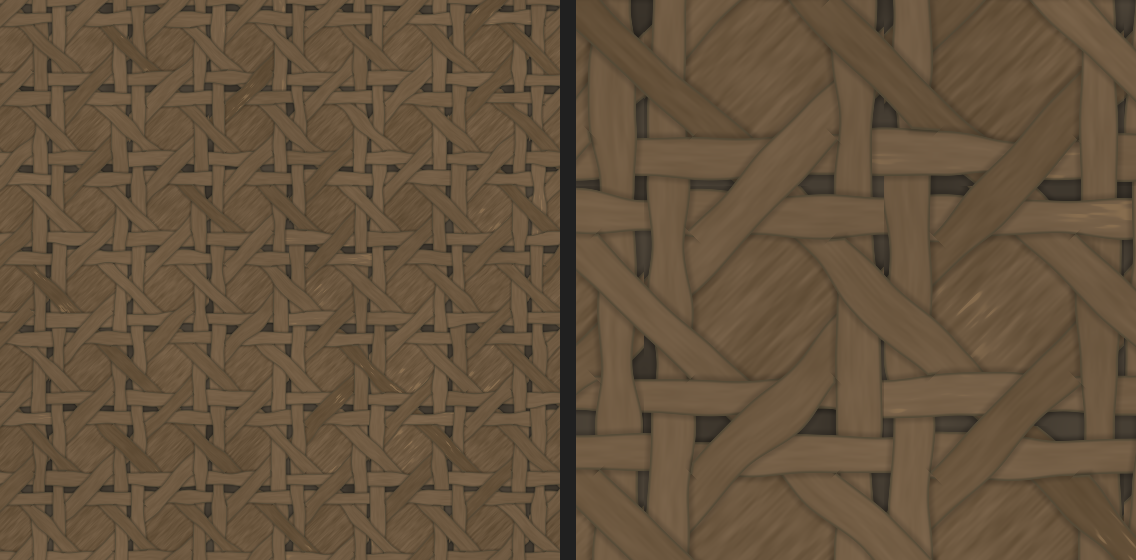
Left: the whole. Right: its middle third, enlarged.
Write a WebGL 2 fragment shader that draws this texture.

```glsl
#version 300 es
precision highp float;

uniform vec2 u_resolution;
out vec4 fragColor;

const float REPEATS = 7.0;
const vec2 CROSSING = vec2(0.615, 0.893);
const vec2 PAIR_OFFSET = vec2(0.114, 0.122);
const vec3 GAP = vec3(0.255, 0.225, 0.185);
const vec3 EDGE = vec3(0.33, 0.29, 0.215);
const vec3 DARK_WOOD = vec3(0.345, 0.272, 0.183);
const vec3 LIGHT_WOOD = vec3(0.475, 0.387, 0.29);
const vec3 SCRATCH = vec3(0.56, 0.45, 0.32);

float hash(vec2 p) {
  return fract(sin(dot(p, vec2(127.1, 311.7))) * 43758.5453);
}

float noise(vec2 p) {
  vec2 i = floor(p), f = fract(p);
  f = f * f * (3.0 - 2.0 * f);
  return mix(mix(hash(i), hash(i + vec2(1, 0)), f.x),
             mix(hash(i + vec2(0, 1)), hash(i + vec2(1, 1)), f.x), f.y);
}

// Streaky fibre running along the first axis of g
vec3 wood(vec2 g, float seed, float tone, float contrast) {
  vec2 q = g + seed * vec2(31.0, 17.0);
  float streak = 0.55 * noise(q * vec2(6.0, 42.0)) + 0.3 * noise(q * vec2(14.0, 85.0))
               + 0.15 * noise(q * vec2(3.0, 9.0));
  vec3 color = mix(DARK_WOOD, LIGHT_WOOD, tone + (streak - 0.5) * contrast);
  float worn = step(0.9, seed) * smoothstep(0.55, 0.75, noise(q * 4.0));
  return mix(color, SCRATCH, worn * smoothstep(0.62, 0.75, streak) * 0.7);
}

// Colour in rgb, signed distance to the uneven border in a
vec4 strand(vec2 g, float halfWidth, float seed, float tone, float contrast) {
  float bend = (noise(vec2(g.x * 3.0, seed * 91.0)) - 0.5) * 0.045;
  float swell = (noise(vec2(g.x * 4.0, seed * 57.0 + 9.0)) - 0.5) * 0.045;
  float across = g.y - bend;
  return vec4(wood(vec2(g.x, across), seed, tone, contrast),
              abs(across) - halfWidth - swell);
}

// Lays one piece over the base with a soft shadow and a thin dark rim
vec3 paint(vec3 base, vec4 piece, float px) {
  float d = piece.a;
  base *= mix(0.84, 1.0, smoothstep(0.0, 0.032, d));
  vec3 body = piece.rgb * mix(0.93, 1.0, smoothstep(0.0, 0.035, -d));
  body = mix(EDGE, body, smoothstep(0.002, 0.012 + px * 0.5, -d));
  return mix(base, body, smoothstep(px, -px, d * 2.0));
}

float roundedBox(vec2 p, float size, float radius) {
  vec2 q = abs(p) - size + radius;
  return length(max(q, 0.0)) + min(max(q.x, q.y), 0.0) - radius;
}

void main() {
  float scale = REPEATS / min(u_resolution.x, u_resolution.y);
  vec2 p = gl_FragCoord.xy * scale - CROSSING;
  vec2 node = floor(p + 0.5);
  vec2 c = p - node;
  vec2 side = vec2(c.x < 0.0 ? -1.0 : 1.0, c.y < 0.0 ? -1.0 : 1.0);

  // Paired horizontal and vertical strands, cut where they pass beneath
  float rowSeed = hash(vec2(floor(p.x + side.y * PAIR_OFFSET.x), node.y * 2.0 + side.y * 0.5));
  float colSeed = hash(vec2(node.x * 2.0 + side.x * 0.5 + 60.0, floor(p.y - side.x * PAIR_OFFSET.y)));
  vec4 row = strand(vec2(p.x, c.y - side.y * PAIR_OFFSET.y), 0.083, rowSeed,
                    0.72 + 0.22 * rowSeed, 0.4);
  vec4 col = strand(vec2(p.y, c.x - side.x * PAIR_OFFSET.x), 0.083, colSeed,
                    0.7 + 0.22 * colSeed, 0.4);

  // Diagonal strands in both directions
  vec2 diagonal = vec2(p.x + p.y, p.x - p.y);
  float riseSeed = hash(vec2(floor(p.x), node.y) + 23.0);
  float fallSeed = hash(vec2(node.x, floor(p.y)) + 71.0);
  vec4 rise = strand(vec2(diagonal.x, fract(diagonal.y) - 0.5) * 0.7071, 0.098, riseSeed,
                     0.75 - 0.5 * riseSeed * riseSeed, 0.55);
  vec4 fall = strand(vec2(diagonal.y, fract(diagonal.x) - 0.5) * 0.7071, 0.085, fallSeed,
                     0.78 - 0.55 * fallSeed * fallSeed, 0.5);

  // Broad grained panel behind each opening
  vec2 q = fract(p) - 0.5;
  float panelSeed = hash(floor(p) + 5.0);
  vec3 panelColor = wood(vec2(q.x + q.y, q.x - q.y) * 0.7071, panelSeed,
                         0.46 + 0.18 * panelSeed, 0.95);
  vec3 color = GAP * (0.85 + 0.35 * noise(p * 5.0));
  color = paint(color, vec4(panelColor, roundedBox(q, 0.43, 0.08)), scale);

  // Rising strands lie over rows and under columns; falling ones the reverse
  bool nearRow = abs(c.x) > abs(c.y);
  vec4 under = rise, over = fall;
  if (nearRow) {
    under = fall;
    over = rise;
  }
  over.a = max(over.a, -(nearRow ? col.a : row.a));
  color = paint(color, under, scale);

  // Plain weave where the pairs meet
  bool columnOnTop = side.x * side.y < 0.0;
  color = paint(color, columnOnTop ? row : col, scale);
  color = paint(color, columnOnTop ? col : row, scale);
  color = paint(color, over, scale);

  // Gentle uneven ageing
  color *= 0.97 + 0.06 * noise(p * 1.3);
  fragColor = vec4(color, 1.0);
}
```
